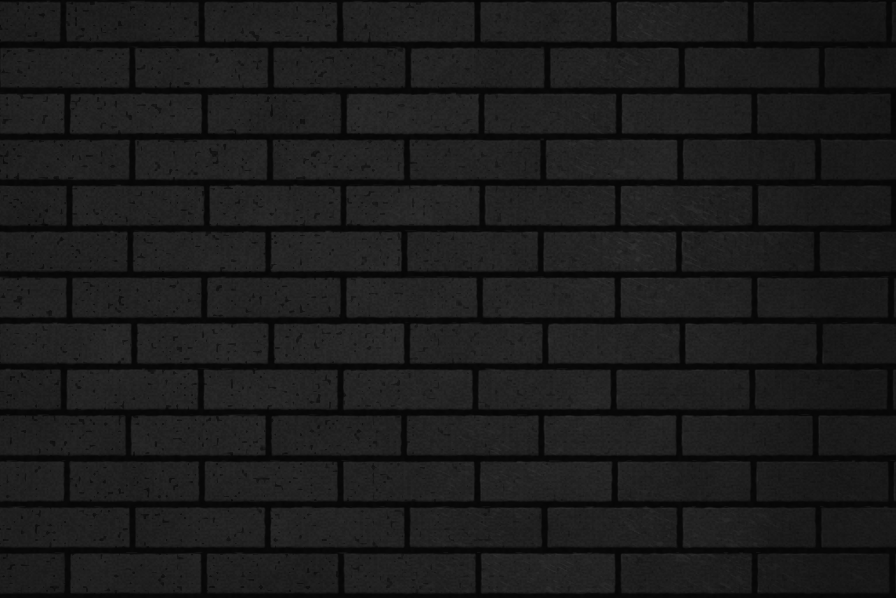
A WebGL 1 fragment shader for this texture:

```glsl
precision highp float;
uniform vec2 u_resolution;

#define ROWS 13.01
#define COLUMNS 6.52
#define ROW_START 0.022
#define JOINT_START 0.485
#define BED_HALF 0.0053
#define JOINT_HALF 0.0050
#define CORNER 0.0025
#define ROUGHNESS 0.0022
#define JITTER 0.022
#define GRAIN 0.034
#define BRICK_TONE 0.132
#define MORTAR_TONE 0.030

float hash(vec2 p) {
  return fract(sin(dot(p, vec2(127.1, 311.7))) * 43758.5453);
}

float noise(vec2 p) {
  vec2 i = floor(p), f = fract(p);
  f = f * f * (3.0 - 2.0 * f);
  return mix(mix(hash(i), hash(i + vec2(1.0, 0.0)), f.x),
             mix(hash(i + vec2(0.0, 1.0)), hash(i + 1.0), f.x), f.y);
}

float fbm(vec2 p) {
  float sum = 0.0, weight = 0.5;
  for (int i = 0; i < 4; i++) {
    sum += weight * noise(p);
    p = p * 2.03 + 17.3;
    weight *= 0.5;
  }
  return sum / 0.9375;
}

float roundBox(vec2 p, vec2 halfSize, float radius) {
  vec2 d = abs(p) - halfSize + radius;
  return length(max(d, 0.0)) + min(max(d.x, d.y), 0.0) - radius;
}

// Uneven position of one vertical joint within its course
float jointShift(float column, float row) {
  return (hash(vec2(column, row + 40.0)) - 0.5) * JITTER;
}

void main() {
  vec2 uv = gl_FragCoord.xy / u_resolution;
  float aspect = u_resolution.x / u_resolution.y;
  vec2 p = vec2(uv.x * aspect, 1.0 - uv.y);
  float soft = 0.0010 + 0.6 / u_resolution.y;

  // Running bond: every other course moves by half a brick
  float course = p.y * ROWS + ROW_START;
  float row = floor(course);
  float rowShift = (hash(vec2(row, 5.0)) - 0.5) * 0.035;
  float along = uv.x * COLUMNS - JOINT_START - 0.475 * mod(row, 2.0) + rowShift;
  float column = floor(along);
  vec2 id = vec2(column, row);

  // Brick outline with ragged edges
  vec2 cell = vec2(aspect / COLUMNS, 1.0 / ROWS);
  float left = jointShift(column, row);
  float right = 1.0 + jointShift(column + 1.0, row);
  vec2 local = vec2(fract(along) - 0.5 * (left + right), fract(course) - 0.5) * cell;
  vec2 halfSize = 0.5 * cell * vec2(right - left, 1.0) - vec2(JOINT_HALF, BED_HALF);
  float ragged = noise(p * 85.0) * 0.6 + noise(p * 210.0) * 0.4 - 0.5;
  float dist = roundBox(local, halfSize, CORNER) + ragged * ROUGHNESS;
  float brick = 1.0 - smoothstep(-soft, soft, dist);

  // Broad light, fading to the right and the corners
  vec2 fromGlow = (uv - vec2(0.47, 0.50)) * vec2(1.0, 0.9);
  float light = 1.10 - 0.62 * dot(fromGlow, fromGlow);
  light *= 1.0 - 0.20 * smoothstep(0.72, 0.95, uv.x);

  // Face: tone per brick, clouding, slanted scratches and grain
  float tone = BRICK_TONE + (hash(id + 9.0) - 0.5) * 0.014;
  tone += (fbm(p * 14.0 + id * 3.7) - 0.5) * 0.032;
  tone += (noise(p * 340.0) - 0.5) * GRAIN;
  vec2 slant = vec2(p.x + p.y, p.y - 0.5 * p.x);
  float scratch = smoothstep(0.64, 0.92, noise(slant * vec2(70.0, 260.0)));
  float wear = smoothstep(0.45, 0.70, fbm(p * 5.0 + 31.0)) * smoothstep(0.30, 0.65, uv.x);
  tone += scratch * wear * 0.030;

  // Dark pits, most frequent on the left
  float pit = smoothstep(0.80, 0.92, noise(p * 165.0 + 8.0));
  tone -= pit * mix(0.060, 0.020, smoothstep(0.25, 0.75, uv.x));

  // Pale arrises on top and left, shaded lower edge
  float rim = smoothstep(-0.0055, -0.0010, dist);
  float topEdge = smoothstep(0.004, 0.0, local.y + halfSize.y);
  float leftEdge = smoothstep(0.004, 0.0, local.x + halfSize.x);
  float edgeLight = mix(0.014, 0.050, smoothstep(0.35, 0.85, uv.x));
  float chipped = smoothstep(0.25, 0.75, noise(p * 60.0 + 4.0));
  tone += rim * max(topEdge, leftEdge) * edgeLight * chipped;
  tone -= rim * smoothstep(halfSize.y - 0.005, halfSize.y, local.y) * 0.025;

  // Mortar with a few pale crumbs resting on the courses
  float mortar = MORTAR_TONE + (noise(p * 190.0) - 0.5) * 0.014;
  float crumb = smoothstep(0.82, 0.94, noise(p * vec2(75.0, 130.0) + 50.0));
  crumb *= smoothstep(0.003, 0.0, abs(local.y + halfSize.y + 0.001));
  float value = mix(mortar, tone * light, brick) + crumb * 0.055;
  gl_FragColor = vec4(vec3(clamp(value, 0.0, 1.0)), 1.0);
}
```
